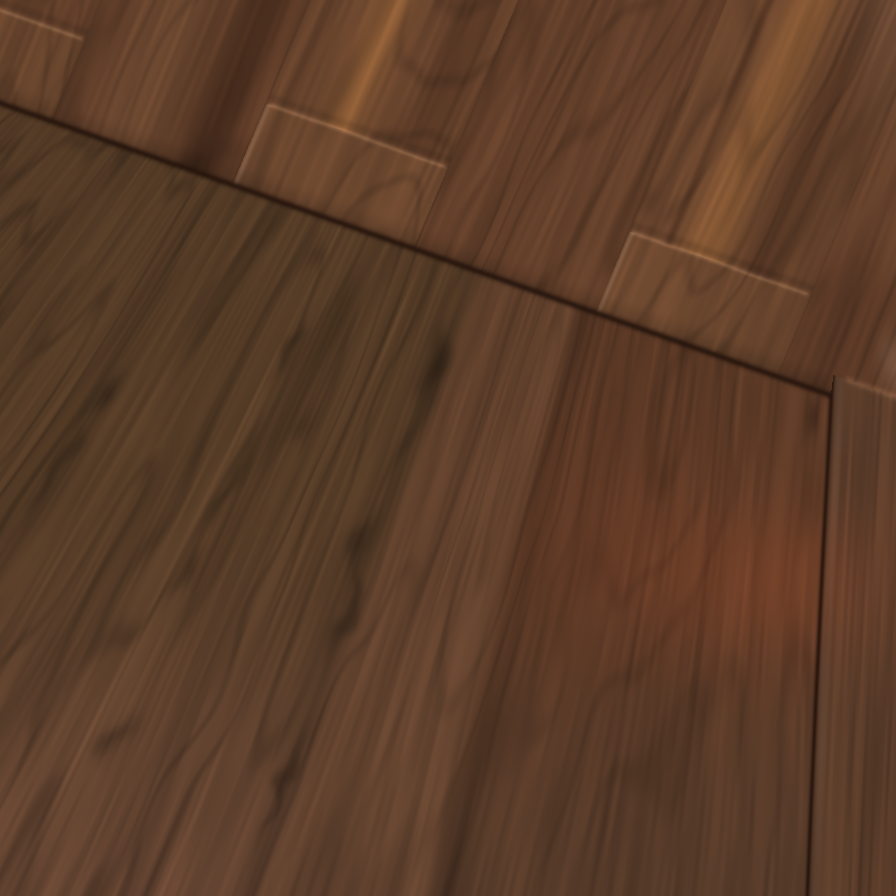
This texture is drawn by a Shadertoy shader. Its source:

```glsl
#define SEAM_SLOPE 0.352
#define SEAM_HEIGHT 0.885
#define PLANK_SHEAR 0.42
#define PLANK_WIDTH 0.2325
#define PLANK_START 0.262
#define JOINT_HEIGHT 0.104
#define GRAIN_DEPTH 0.30
#define GLOW_COLOR vec3(0.075, 0.018, 0.004)
#define GAP_COLOR vec3(0.14, 0.075, 0.045)

float hash(vec2 p) {
    p = fract(p * vec2(0.1031, 0.1137));
    p += dot(p, p.yx + 33.33);
    return fract((p.x + p.y) * p.x * 7.31);
}

float noise(vec2 p) {
    vec2 i = floor(p), f = fract(p);
    f = f * f * (3.0 - 2.0 * f);
    return mix(mix(hash(i), hash(i + vec2(1, 0)), f.x),
               mix(hash(i + vec2(0, 1)), hash(i + vec2(1, 1)), f.x), f.y);
}

// Soft bump of unit height around a centre
float bump(float x, float centre, float width) {
    float d = (x - centre) / width;
    return exp(-d * d);
}

// Signed wood fibre: x runs across the grain, y along it
float grain(vec2 p) {
    p.x += 0.02 * noise(p * vec2(7.0, 3.0));
    float f = 0.24 * noise(p * vec2(24.0, 2.0) + 40.0);
    f += 0.34 * noise(p * vec2(75.0, 4.0) + 90.0);
    f += 0.42 * noise(p * vec2(190.0, 11.0) + 150.0);
    return f - 0.5;
}

// Thin growth lines that follow the contours of a stretched noise field
float growthLines(vec2 p) {
    float field = noise(p * vec2(9.0, 1.8) + 20.0) + 0.12 * noise(p * vec2(30.0, 9.0));
    return smoothstep(0.30, 0.5, abs(fract(field * 6.0) - 0.5));
}

// Dark figure in the lower boards: centre, half length, half width
float knots(vec2 p) {
    const vec4 marks[11] = vec4[11](
        vec4(0.125, 0.560, 0.018, 0.013), vec4(0.065, 0.475, 0.050, 0.008),
        vec4(0.318, 0.610, 0.030, 0.008), vec4(0.255, 0.450, 0.050, 0.009),
        vec4(0.208, 0.365, 0.025, 0.011), vec4(0.487, 0.590, 0.038, 0.012),
        vec4(0.408, 0.395, 0.026, 0.013), vec4(0.389, 0.315, 0.045, 0.007),
        vec4(0.130, 0.175, 0.022, 0.013), vec4(0.320, 0.130, 0.050, 0.007),
        vec4(0.905, 0.535, 0.022, 0.010));
    float dark = 0.0;
    for (int i = 0; i < 11; i++) {
        vec4 m = marks[i];
        vec2 d = p - m.xy;
        d.x -= d.y * (1.0 - p.x) * 0.65;
        d.x += 0.022 * (noise(p * 30.0) - 0.5);
        dark += exp(-pow(d.x / m.w, 2.0) - pow(d.y / m.z, 2.0));
    }
    return min(dark, 1.0);
}

vec3 lowerBoards(vec2 p) {
    // Grain lines fan out from a far vanishing point
    float s = (p.x - 0.5 * p.y) / (1.0 - 0.5 * p.y);
    vec3 left = mix(vec3(0.375, 0.255, 0.185), vec3(0.320, 0.225, 0.145), smoothstep(0.0, 0.5, p.y));
    vec3 red = mix(vec3(0.325, 0.220, 0.155), vec3(0.350, 0.220, 0.145), smoothstep(0.0, 0.4, p.y));
    vec3 pale = mix(vec3(0.375, 0.255, 0.180), vec3(0.365, 0.240, 0.160), p.y);
    vec3 col = mix(left, pale, smoothstep(0.275, 0.31, s));
    col = mix(col, red, smoothstep(0.455, 0.49, s));

    // Shaded and lit board borders
    col *= 1.0 - 0.12 * bump(s, 0.272, 0.018) - 0.13 * bump(s, 0.492, 0.018);
    col *= 1.0 + 0.08 * bump(s, 0.460, 0.010);
    col *= 1.0 - 0.14 * bump(s, 0.66, 0.004);
    float line = bump(s, 0.18, 0.004) + bump(s, -0.15, 0.005) + bump(s, 0.01, 0.004);
    col *= 1.0 + 0.12 * line;

    col *= 1.0 + GRAIN_DEPTH * 1.15 * grain(vec2(s, p.y));
    float figure = mix(0.14, 0.08, smoothstep(0.25, 0.35, s));
    col *= 1.03 - figure * growthLines(vec2(s, p.y));
    return col * (1.0 - 0.27 * knots(p));
}

vec3 upperPlanks(vec2 p, float v, float px) {
    float u = p.x - PLANK_SHEAR * (p.y - 0.8);
    float k = (u - PLANK_START) / PLANK_WIDTH;
    float column = floor(k);
    float side = abs(fract(k) - 0.5);
    float even = 1.0 - mod(column, 2.0);
    float beyond = smoothstep(-px, px, v - JOINT_HEIGHT);
    float block = even * (1.0 - beyond);

    vec3 col = mix(vec3(0.375, 0.240, 0.160), vec3(0.405, 0.265, 0.175), hash(vec2(column, 4.0)));
    col = mix(col, vec3(0.415, 0.275, 0.180), block * 0.8);
    col = mix(col, vec3(0.45, 0.305, 0.205), 0.6 * bump(u, 0.12, 0.05));

    // Golden sapwood and dark heartwood streaks
    float gold = bump(u, 0.358, 0.024) + bump(u, 0.822, 0.030);
    col = mix(col, vec3(0.54, 0.355, 0.205), gold * (1.0 - block) * 0.85);
    float heart = bump(u, 0.218, 0.030) + 0.5 * bump(u, 0.455, 0.03)
                + 0.6 * bump(u, 0.89, 0.020) + 0.6 * bump(u, 0.776, 0.005);
    col = mix(col, vec3(0.24, 0.145, 0.095), min(heart, 1.0) * (1.0 - block) * 0.8);
    col = mix(col, vec3(0.30, 0.185, 0.125), 0.75 * bump(u, 1.01, 0.05) * (1.0 - smoothstep(0.1, 0.22, v)));
    col += 0.04 * smoothstep(0.92, 1.0, p.x) * smoothstep(0.8, 1.0, p.y);

    vec2 fibre = vec2(u, p.y) + column * 3.7;
    col *= 1.0 + GRAIN_DEPTH * 1.25 * grain(fibre);
    col *= 1.03 - 0.11 * growthLines(fibre);

    // Bevelled plank ends and faint long joints
    float rim = even * smoothstep(0.5, 0.47, side) * bump(v, JOINT_HEIGHT, 0.0028);
    col += rim * vec3(0.12, 0.10, 0.08);
    col *= 1.0 - 0.10 * even * bump(v, JOINT_HEIGHT + 0.009, 0.005);
    col *= 1.0 - 0.08 * smoothstep(0.485, 0.5, side);
    col += 0.08 * block * bump(fract(k), 0.015, 0.013);
    return col * (0.85 + 0.15 * smoothstep(0.0, 0.03, v));
}

void mainImage(out vec4 fragColor, in vec2 fragCoord) {
    vec2 p = fragCoord / iResolution.xy;
    float px = 1.0 / iResolution.y;
    float v = p.y + SEAM_SLOPE * p.x - SEAM_HEIGHT;
    float gap = p.x - 0.901 - 0.0485 * (p.y - 0.02 * sin(p.y * 5.6));
    float right = smoothstep(-px, px, gap);
    float top = mix(0.0, 0.024, right);

    // Main board and narrow right-hand board
    vec3 narrow = vec3(0.345, 0.230, 0.160) * (1.0 + 0.5 * grain(vec2(gap * 1.2 + 5.0, p.y * 0.6)));
    vec3 wood = mix(lowerBoards(p), narrow, right);

    // Warm reflected light
    vec2 g = (p - vec2(0.87, 0.35)) / vec2(0.14, 0.085);
    vec2 h = (p - vec2(0.69, 0.40)) / vec2(0.11, 0.13);
    wood += GLOW_COLOR * (exp(-dot(g, g)) + 0.45 * exp(-dot(h, h)));

    // Gaps and lit edges
    float below = 1.0 - smoothstep(-px, px, v - top);
    wood = mix(wood, GAP_COLOR, 0.9 * bump(gap, 0.0, 0.0028));
    wood += 0.035 * bump(gap, 0.009, 0.004);
    vec3 col = mix(upperPlanks(p, v, px), wood, below);
    float seam = bump(v, 0.0, 0.0042) * (1.0 - right);
    col = mix(col, GAP_COLOR, 0.85 * seam);
    col += right * vec3(0.10, 0.075, 0.055) * bump(v, 0.024, 0.004) * smoothstep(0.01, 0.02, gap);
    col += 0.08 * smoothstep(0.97, 1.0, p.x) * bump(v, 0.06, 0.03);
    fragColor = vec4(clamp(col, 0.0, 1.0), 1.0);
}
```
